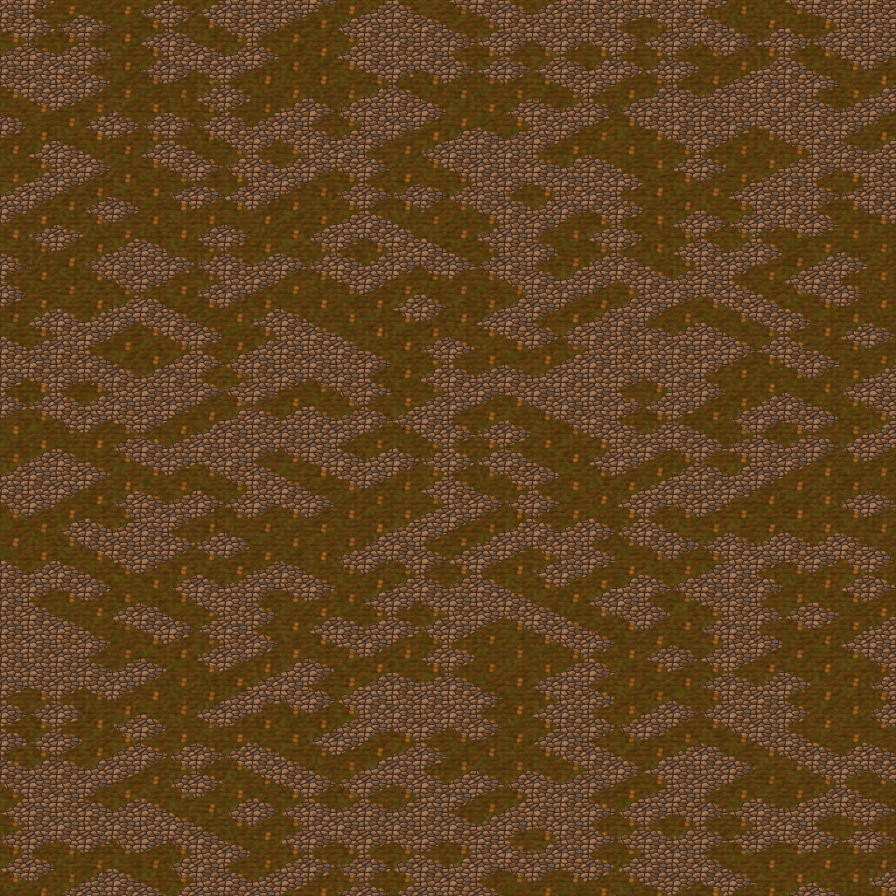
This pattern is drawn by a WebGL 1 fragment shader. Its source:

```glsl
precision highp float;
// Isometric ground: 16 by 32 diamond tiles, each randomly pebbles or leaf litter.
// A skewed grid picks the ground per diamond, noise frays the borders, and
// a cellular pattern that wraps on the tile lattice draws stones and leaves.

uniform vec2 u_resolution;

float hash(vec2 p) {
  vec3 q = fract(p.xyx * vec3(0.1031, 0.1030, 0.0973));
  q += dot(q, q.yzx + 33.33);
  return fract((q.x + q.y) * q.z);
}

vec2 hash2(vec2 p) {
  return vec2(hash(p), hash(p + 47.3));
}

float valueNoise(vec2 p) {
  vec2 i = floor(p);
  vec2 f = fract(p);
  f *= f * (3.0 - 2.0 * f);
  return mix(mix(hash(i), hash(i + vec2(1.0, 0.0)), f.x),
             mix(hash(i + vec2(0.0, 1.0)), hash(i + 1.0), f.x), f.y);
}

// Folds grain ids so that every diamond holds the same 8 by 3 set.
vec2 wrapToTile(vec2 id) {
  float band = floor((id.y + 0.5) / 3.0);
  return vec2(mod(id.x - 4.0 * band + 0.5, 8.0) - 0.5, id.y - 3.0 * band);
}

// Returns distance to the nearest seed, gap to the next, its hash, and lighting.
vec4 grains(vec2 tile, float seed) {
  vec2 q = tile * vec2(8.0, 6.0);
  vec2 base = floor(q);
  vec2 toSeed = vec2(0.0);
  vec2 nearId = vec2(0.0);
  float near = 8.0;
  float second = 8.0;
  for (int y = -1; y <= 1; y++) {
    for (int x = -1; x <= 1; x++) {
      vec2 id = base + vec2(float(x), float(y));
      vec2 key = wrapToTile(id) + seed;
      vec2 d = id + 0.15 + 0.7 * hash2(key) - q;
      float dist = length(d);
      if (dist < near) {
        second = near;
        near = dist;
        toSeed = d;
        nearId = key;
      } else {
        second = min(second, dist);
      }
    }
  }
  return vec4(near, second - near, hash(nearId + 91.7), 0.4 * toSeed.x - toSeed.y);
}

vec3 pebbles(vec2 tile, float grain) {
  vec4 g = grains(tile, 11.0);
  float light = g.w + 0.7 * (g.z - 0.5) + 0.5 * (grain - 0.5);
  vec3 stone = mix(vec3(0.40, 0.28, 0.18), vec3(0.66, 0.47, 0.32),
                   smoothstep(-0.45, 0.35, light));
  stone = mix(stone, vec3(0.42, 0.36, 0.31), step(0.88, g.z));
  return mix(vec3(0.25, 0.17, 0.11), stone, smoothstep(0.03, 0.32, g.y));
}

vec3 leafLitter(vec2 tile, float grain) {
  vec4 g = grains(tile, 29.0);
  float shade = 0.6 * grain + 0.4 * smoothstep(-0.4, 0.4, g.w);
  vec3 soil = mix(vec3(0.26, 0.17, 0.04), vec3(0.42, 0.27, 0.08), shade);
  float speck = 1.0 - smoothstep(0.25, 0.52, g.x);
  vec3 moss = mix(vec3(0.27, 0.23, 0.04), vec3(0.37, 0.31, 0.08), grain);
  vec3 leaf = mix(vec3(0.52, 0.31, 0.08), vec3(0.66, 0.40, 0.14), grain);
  soil = mix(soil, moss, speck * step(0.50, g.z) * step(g.z, 0.80));
  return mix(soil, leaf, speck * step(0.80, g.z));
}

// Share of leaf litter, blended narrowly across the diamond borders.
float litterCover(vec2 tile) {
  vec2 frayed = tile + vec2(0.06, 0.12) *
      (vec2(valueNoise(tile * vec2(14.0, 7.0)),
            valueNoise(tile * vec2(14.0, 7.0) + 63.0)) - 0.5) * 1.6;
  vec2 skewed = vec2(frayed.x + frayed.y, frayed.x - frayed.y) - 0.5;
  vec2 i = floor(skewed) + 80.0;
  vec2 f = smoothstep(0.46, 0.54, fract(skewed));
  vec4 kind = step(0.5, vec4(hash(i), hash(i + vec2(1.0, 0.0)),
                             hash(i + vec2(0.0, 1.0)), hash(i + 1.0)));
  return mix(mix(kind.x, kind.y, f.x), mix(kind.z, kind.w, f.x), f.y);
}

void main() {
  vec2 tile = gl_FragCoord.xy / u_resolution * vec2(16.0, 32.0);
  float grain = valueNoise(tile * vec2(20.0, 10.0) + 7.0);
  vec3 color = mix(pebbles(tile, grain), leafLitter(tile, grain), litterCover(tile));
  gl_FragColor = vec4(color, 1.0);
}
```
